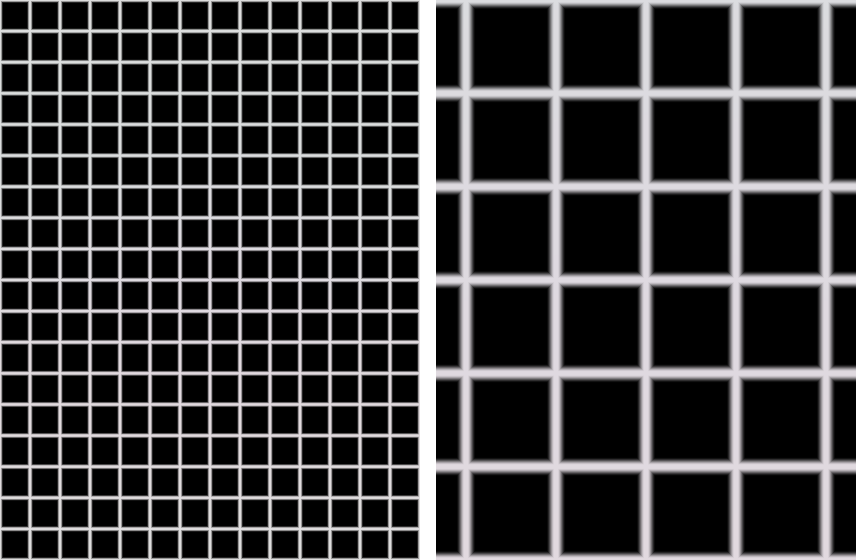
Left, the full canvas; right, a detail of the centre.
Give the GLSL for this pattern, as a WebGL 1 fragment shader.

```glsl
precision highp float;
// A black field ruled by a soft pale grid with a faint drifting tint.

uniform vec2 u_resolution;

#define REPEATS vec2(14.0, 18.0)
#define LINE_HALF 0.0033     // half line width, in canvas heights
#define LINE_SOFT 0.0024     // half width of the edge blur, in canvas heights
#define FIELD_COLOR vec3(0.0)
#define LINE_COLOR vec3(0.868, 0.866, 0.866)
#define MAUVE_SHIFT vec3(0.004, -0.014, 0.012)
#define GREEN_SHIFT vec3(-0.012, 0.006, 0.0)
#define TAU 6.2831853

// Distance to the nearest vertical and horizontal line, in canvas heights.
vec2 lineDistance(vec2 uv, float aspect) {
  vec2 cell = uv * REPEATS;
  vec2 toLine = 0.5 - abs(fract(cell) - 0.5);
  return toLine * vec2(aspect, 1.0) / REPEATS;
}

// Grid coverage, blurred by at least one pixel.
float gridMask(vec2 uv, float aspect, float pixel) {
  vec2 d = lineDistance(uv, aspect);
  float soft = max(LINE_SOFT, pixel);
  return 1.0 - smoothstep(LINE_HALF - soft, LINE_HALF + soft, min(d.x, d.y));
}

// Slow colour drift that wraps on both axes.
vec3 lineTint(vec2 uv) {
  float middle = 0.5 - 0.5 * cos(TAU * uv.y);
  float upper = -sin(TAU * uv.y);
  float side = 0.75 - 0.25 * cos(TAU * uv.x);
  return LINE_COLOR + MAUVE_SHIFT * middle * side + GREEN_SHIFT * upper;
}

void main() {
  vec2 uv = gl_FragCoord.xy / u_resolution;
  float aspect = u_resolution.x / u_resolution.y;
  float grid = gridMask(uv, aspect, 1.0 / u_resolution.y);
  gl_FragColor = vec4(mix(FIELD_COLOR, lineTint(uv), grid), 1.0);
}
```
